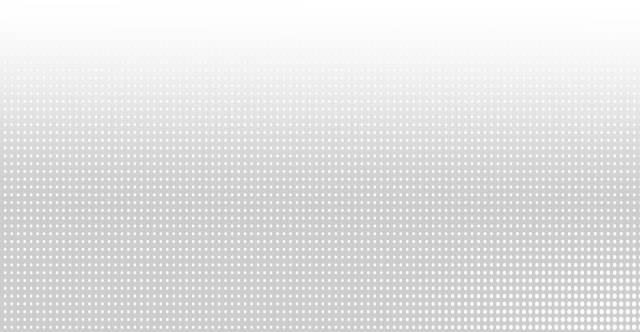
Reproduce this pattern procedurally as a Shadertoy shader.

```glsl
const vec2 GRID = vec2(98.7, 42.62);     // dots across and down
const vec2 FIRST_DOT = vec2(0.8, 0.61);  // first dot centre, in cells
const vec3 WHITE = vec3(1.0);
const vec3 GREY = vec3(0.802);
const vec3 DOT_COLOUR = vec3(0.985);

// White at the top fading into flat grey below the middle
vec3 backdrop(vec2 uv) {
    float depth = 1.0 - uv.y + 0.02 * (0.5 - uv.x);
    return mix(WHITE, GREY, smoothstep(-0.02, 0.66, depth));
}

// Dot radius in cells: small at the upper left, swelling to the lower right corner
float dotRadius(vec2 uv) {
    float cornerDistance = length(vec2((1.0 - uv.x) / 0.52, uv.y / 0.42));
    float swell = 1.0 - smoothstep(0.0, 1.0, cornerDistance);
    float shrink = smoothstep(0.55, 1.0, uv.y) * (1.0 - 0.6 * uv.x);
    return 0.198 + 0.15 * swell - 0.06 * shrink;
}

float discCoverage(vec2 p, float radius, float pixel) {
    return clamp(0.5 - (length(p) - radius) / pixel, 0.0, 1.0);
}

void mainImage(out vec4 fragColor, in vec2 fragCoord) {
    vec2 uv = fragCoord / iResolution.xy;

    // Taller than wide cells turn round discs into upright ellipses
    vec2 gridPos = uv * GRID - FIRST_DOT;
    vec2 cell = floor(gridPos + 0.5);
    vec2 centre = (cell + FIRST_DOT) / GRID;
    vec2 pixelSize = GRID / iResolution.xy;
    float pixel = sqrt(pixelSize.x * pixelSize.y);

    float coverage = discCoverage(gridPos - cell, dotRadius(centre), pixel);
    vec3 base = backdrop(uv);
    vec3 colour = mix(base, max(base, DOT_COLOUR), coverage);
    fragColor = vec4(colour, 1.0);
}
```
